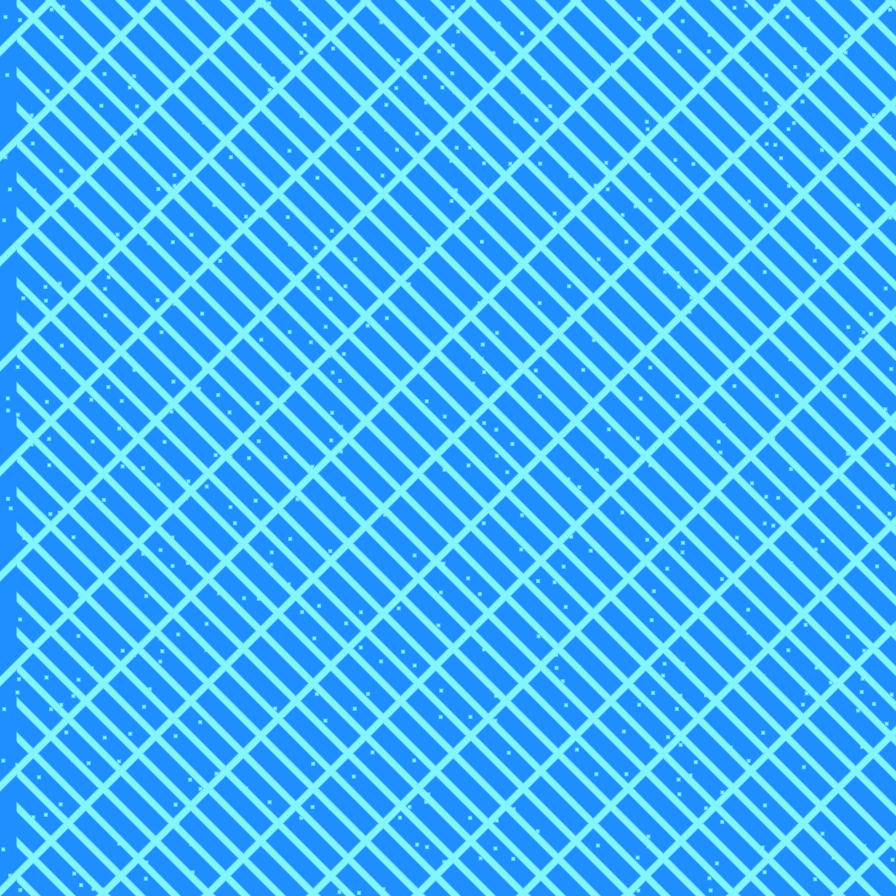
Write a three.js fragment shader that draws this pattern.

```glsl
varying vec2 vUv;

const float UNIT = 1.0 / 512.0;
const float SOFT = 0.6 * UNIT;
const vec3 BLUE = vec3(0.12, 0.56, 1.0);
const vec3 AQUA = vec3(0.51, 0.96, 1.0);

vec2 hash2(vec2 p) {
  vec3 q = fract(p.xyx * vec3(0.1031, 0.1030, 0.0973));
  q += dot(q, q.yzx + 33.33);
  return fract((q.xx + q.yz) * q.zy);
}

float gradientDot(vec2 corner, vec2 offset) {
  return dot(hash2(corner) * 2.0 - 1.0, offset);
}

float gradientNoise(vec2 p) {
  vec2 i = floor(p);
  vec2 f = fract(p);
  vec2 u = f * f * (3.0 - 2.0 * f);
  vec2 e = vec2(1.0, 0.0);
  float low = mix(gradientDot(i, f), gradientDot(i + e, f - e), u.x);
  float high = mix(gradientDot(i + e.yx, f - e.yx), gradientDot(i + 1.0, f - 1.0), u.x);
  return mix(low, high, u.y);
}

// Coverage of a shape from its signed distance
float fill(float dist, float soft) {
  return 1.0 - smoothstep(-soft, soft, dist);
}

// Parallel diagonal lines; spacing and shift are measured along the x axis
float diagonalLines(float coord, float spacing, float shift, float width, float soft) {
  float nearest = abs(fract((coord - shift) / spacing + 0.5) - 0.5) * spacing;
  return fill(nearest * 0.7071 - 0.5 * width, soft);
}

// Small square flecks, at most one per cell
float flecks(vec2 p, float cell, float size, float density, float soft) {
  vec2 id = floor(p / cell);
  vec2 margin = vec2(0.5 * size + soft);
  vec2 center = id * cell + mix(margin, cell - margin, hash2(id + 17.0));
  vec2 d = abs(p - center) - 0.5 * size;
  float chance = density * (1.0 + gradientNoise(id * 0.27));
  float present = step(hash2(id + 91.0).x, chance);
  return present * fill(max(d.x, d.y), soft);
}

void main() {
  // Wide-set rising lines
  float rising = diagonalLines(vUv.x - vUv.y, 60.0 * UNIT, -2.5 * UNIT, 4.0 * UNIT, SOFT);

  // Close falling lines, stopping short of the left edge
  float falling = diagonalLines(vUv.x + vUv.y, 20.0 * UNIT, 0.5 * UNIT, 4.0 * UNIT, SOFT);
  falling *= 1.0 - fill(vUv.x - 9.5 * UNIT, SOFT);

  // Scattered specks
  float specks = flecks(vUv, 8.0 * UNIT, 2.0 * UNIT, 0.16, SOFT);

  float ink = max(max(rising, falling), specks);
  gl_FragColor = vec4(mix(BLUE, AQUA, ink), 1.0);
}
```
